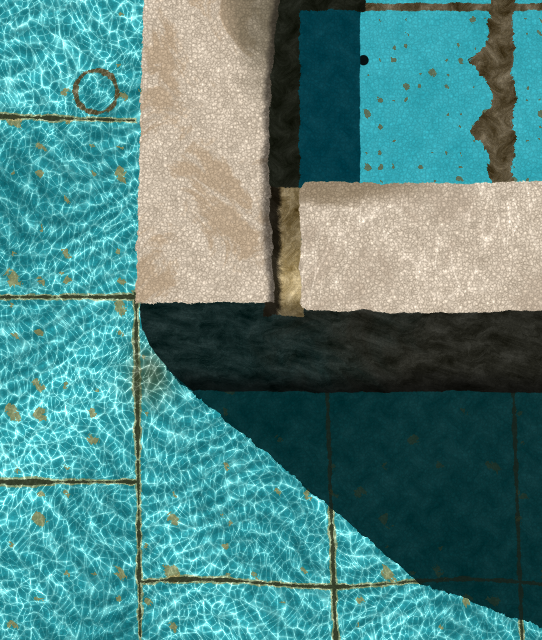
Reproduce this texture procedurally as a Shadertoy shader.

```glsl
// Sunlit pool corner: pale stone kerbs over turquoise tiles, seen from above.
// Cellular noise draws the caustic net and grit, layered sines stain the stone
// and roughen edges; distance masks stack tiles, shadow, kerb face and tops.

vec2 hash2(vec2 p) {
  vec3 q = fract(p.xyx * vec3(.1031, .103, .0973));
  q += dot(q, q.yzx + 33.33);
  return fract((q.xx + q.yz) * q.zy);
}

// Gap between the two nearest feature distances
float cellGap(vec2 p) {
  vec2 id = floor(p), f = fract(p), d = vec2(8);
  for (int k = 0; k < 9; k++) {
    vec2 g = vec2(k % 3 - 1, k / 3 - 1);
    float r = length(g + hash2(id + g) - f);
    d = r < d.x ? vec2(r, d.x) : vec2(d.x, min(d.y, r));
  }
  return d.y - d.x;
}

// Warped layered sines, about -1 to 1
float layers(vec2 p) {
  float sum = 0., amp = .55;
  for (int i = 0; i < 6; i++) {
    p += .55 * sin(p.yx * 1.3 + float(i) * 1.7);
    sum += amp * sin(p.x) * sin(p.y + 1.);
    p = mat2(1.5, 1.1, -1.1, 1.5) * p + 2.3;
    amp *= .68;
  }
  return sum;
}

float fill(float d) {
  float w = max(.0012, .7 / iResolution.y);
  return 1. - smoothstep(-w, w, d);
}

// Sparse flecks of mixed size
float specks(vec2 p, float scale) {
  vec2 q = p * scale + .2 * layers(p * 90.), h = hash2(floor(q) + 7.);
  float size = .04 + .2 * h.y * h.y;
  return step(.65, h.x) * (1. - smoothstep(size, size + .06, length(fract(q) - .5)));
}

float causticNet(vec2 p, float scale) {
  vec2 q = p + .012 * sin(p.yx * vec2(31, 23) + 2. * sin(p * 13.));
  q += .004 * sin(q.yx * 95. + 3. * sin(q * 24.));
  return exp(-8. * cellGap(q * scale * vec2(1.15, .85)));
}

// Left column rows, then the lower grid
float floorJoint(vec2 p) {
  float column = p.x - .207 - .012 * p.y, lean = .035 * (p.y - .61);
  float rows = min(abs(p.y - .182 - .03 * p.x), min(abs(p.y - .464), abs(p.y - .753)));
  float lower = abs(p.y - .911 + .006 * sin(p.x * 15. - 3.));
  lower = min(lower, min(abs(p.x - .511 - lean), abs(p.x - .802 - lean)));
  float d = min(max(rows, column), max(lower, -column));
  return min(d, max(abs(column), .46 - p.y));
}

vec3 poolFloor(vec2 p, float rough) {
  float broad = layers(p * 9. + 4.);
  float net = mix(causticNet(p, 46.), causticNet(p + 3.7, 80.), .45);
  float ripple = sin(p.y * 190. + 9. * sin(p.x * 17. + p.y * 9.) + 3. * broad);
  vec3 col = mix(vec3(.07, .4, .43), vec3(.17, .63, .67), .5 + .35 * broad + .2 * ripple + .2 * rough);
  col += vec3(.62, .58, .53) * net * (.95 + .4 * broad + .25 * ripple);
  // Rust flecks, broken joints and iron ring
  float rust = specks(p, 24.), joint = floorJoint(p) + .0025 * rough;
  col = mix(col, vec3(.62, .52, .29), .7 * rust);
  col = mix(col, vec3(.6, .54, .32) + .4 * net, .7 * fill(joint - .005 - .003 * broad));
  col = mix(col, vec3(.15, .18, .12), .85 * fill(joint - .0022 - .002 * broad));
  float ring = abs(length(p - vec2(.15, .143)) - .033) + .003 * rough;
  col = mix(col, vec3(.3, .24, .13) + .3 * net, .9 * fill(ring - .0035));
  // Silt under the kerb corner
  vec2 s = (p - vec2(.235, .585)) * vec2(28, 22);
  col = mix(col, vec3(.2, .25, .16) + .6 * net, .8 * exp(-dot(s, s)));
  // Slanting shadow of the kerb
  float edge = .612 + .84 * (p.x - .3) - .47 * max(p.x - .655, 0.);
  vec3 shade = vec3(.035, .19, .2) + .02 * broad + .025 * rough;
  shade = mix(shade, vec3(.1, .13, .1), .8 * fill(joint - .003));
  shade = mix(shade, vec3(.18, .19, .12), .5 * rust);
  return mix(col, shade, fill(max(p.y - edge + .004 * rough, .26 - p.x)));
}

vec3 innerBasin(vec2 p, float rough) {
  vec3 col = vec3(.22, .66, .71) + .03 * layers(p * 22.) + .02 * rough;
  col = mix(col, vec3(.4, .38, .26), .8 * specks(p, 48.));
  // Crumbling mortar
  vec2 b = (p.y - vec2(.095, .205)) / .024;
  float bulge = .03 * (exp(-b.x * b.x) + exp(-b.y * b.y));
  float mortar = max(.766 - bulge - p.x, p.x - .803) + .006 * rough;
  mortar = min(mortar, abs(p.y - .011) - .006 + .002 * rough);
  col = mix(col, vec3(.34, .3, .22) + .14 * rough, fill(mortar));
  col = mix(col, vec3(.03, .07, .07), fill(length(p - vec2(.568, .094)) - .008));
  // Upright shadow and dark inner wall
  vec3 shade = vec3(.02, .23, .27) + .025 * rough;
  col = mix(col, shade, fill(p.x - .5625 + .001 * rough));
  float wall = min(p.x - .468, max(p.x - .57, p.y - .016)) + .003 * rough;
  return mix(col, vec3(.1, .11, .08) + .05 * rough, fill(wall));
}

void mainImage(out vec4 fragColor, in vec2 fragCoord) {
  vec2 p = fragCoord / iResolution.y;
  p.y = 1. - p.y; // measured down from the top
  float rough = layers(p * 85.), stain = layers(p * 19. + 1.);
  float grit = cellGap(p * 130.) + cellGap(p * 230.) - .6;
  vec3 col = poolFloor(p, rough);
  col = mix(col, innerBasin(p, rough), fill(max(.415 - p.x, p.y - .32)));

  // Shaded front face, curving in at its left foot
  float fall = max(p.y - .475, 0.) / .135;
  float face = max(.217 + .083 * fall * fall - p.x, abs(p.y - .53) - .082);
  vec3 wall = mix(vec3(.085, .15, .145), vec3(.15, .15, .125), smoothstep(.35, .65, p.x + .08 * stain));
  wall += .06 * layers(p * vec2(45, 130) + stain) + .03 * rough;
  wall *= 1. - .55 * smoothstep(.57, .61, p.y + .01 * stain);
  col = mix(col, wall, fill(face + .004 * stain));

  // Mortar gap between the kerbs
  float gap = max(abs(p.x - .443) - .031, abs(p.y - .393) - .101);
  vec3 grout = mix(vec3(.45, .39, .27), vec3(.7, .62, .45), smoothstep(.36, .44, p.y)) + .16 * rough;
  grout *= mix(.25, 1., smoothstep(.432, .442, p.x + .004 * rough));
  grout *= 1. - .4 * smoothstep(.455, .49, p.y);
  col = mix(col, grout, fill(gap + .003 * rough));

  // Left kerb top
  float side = p.x - .42 - .25 * pow(max(.26 - p.y, 0.), 2.) - .04 * max(p.y - .26, 0.);
  float leftKerb = max(max(.224 - .026 * p.y - p.x, side), p.y - .473);
  vec3 stone = vec3(.81, .75, .67) + .05 * rough + .1 * grit;
  vec3 worn = mix(stone, vec3(.67, .57, .45), .6 * smoothstep(.05, .6, stain + .3 * rough));
  float damp = smoothstep(.35, .42, p.x + .03 * stain) * (1. - smoothstep(.04, .22, p.y));
  worn = mix(worn, vec3(.38, .35, .28), .8 * damp);
  worn *= 1. - .5 * smoothstep(-.017, -.004, side + .006 * stain);
  col = mix(col, worn, fill(leftKerb + .003 * rough));

  // Right kerb top with faint ripple light
  vec2 q = abs(p - vec2(.769, .386)) - vec2(.282, .083);
  float rightKerb = length(max(q, 0.)) + min(max(q.x, q.y), 0.) - .018;
  vec3 pale = mix(stone, vec3(.68, .61, .53), .5 * smoothstep(0., .7, stain + .3 * rough));
  pale += .16 * causticNet(p * vec2(1, .5), 44.) * smoothstep(-.3, .7, layers(p * 30.));
  float brown = (1. - smoothstep(.295, .325, p.y + .012 * stain)) * (1. - smoothstep(.56, .74, p.x));
  pale = mix(pale, vec3(.47, .4, .3), .65 * brown);
  col = mix(col, pale, fill(rightKerb + .003 * stain + .002 * rough));
  fragColor = vec4(clamp(col * (1. + .13 * grit), 0., 1.), 1);
}
```
